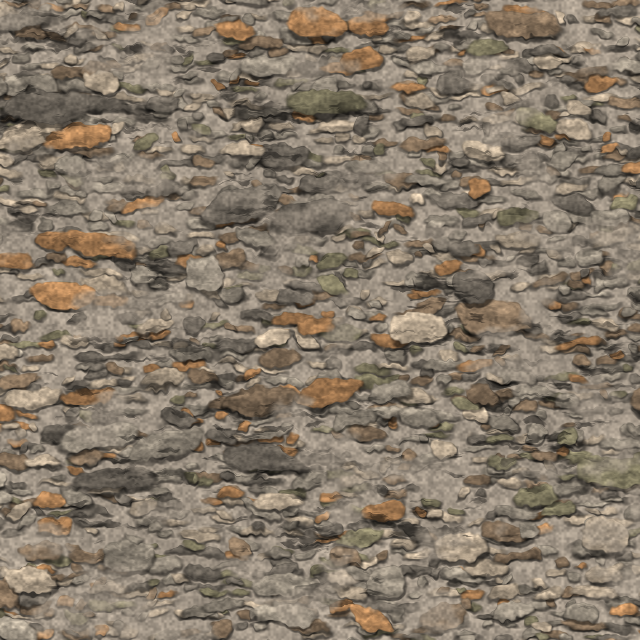
Give the GLSL for this texture, as a three.js fragment shader.

```glsl
varying vec2 vUv;

const vec3 MORTAR = vec3(0.635, 0.588, 0.530);
const vec3 SLATE  = vec3(0.430, 0.400, 0.360);
const vec3 UMBER  = vec3(0.510, 0.430, 0.345);
const vec3 GREY   = vec3(0.570, 0.532, 0.475);
const vec3 OLIVE  = vec3(0.490, 0.465, 0.365);
const vec3 BEIGE  = vec3(0.680, 0.615, 0.530);
const vec3 OCHRE  = vec3(0.640, 0.475, 0.320);

// Stone grids: cells across and up the canvas
const vec2 SLIVER_GRID = vec2(21.0, 62.0);
const vec2 PEBBLE_GRID = vec2(38.0, 58.0);
const vec2 RUBBLE_GRID = vec2(16.0, 33.0);
const vec2 BLOCK_GRID  = vec2(9.0, 17.0);

const float EDGE = 0.0013;
const float SHADOW_DEPTH = 0.50;
const float GRAIN = 0.22;
const float STRATA = 0.34;
const float ROUNDNESS = 2.7;
const float TILT = 0.30;

float hash(vec2 p) {
  return fract(sin(dot(p, vec2(127.1, 311.7))) * 43758.5453);
}

float noise(vec2 p) {
  vec2 i = floor(p);
  vec2 f = fract(p);
  f = f * f * (3.0 - 2.0 * f);
  return mix(mix(hash(i), hash(i + vec2(1.0, 0.0)), f.x),
             mix(hash(i + vec2(0.0, 1.0)), hash(i + 1.0), f.x), f.y);
}

float fbm(vec2 p) {
  float sum = 0.0;
  float amp = 0.5;
  for (int i = 0; i < 4; i++) {
    sum += amp * noise(p);
    p = p * 2.03 + 17.3;
    amp *= 0.5;
  }
  return sum / 0.9375;
}

// Approximate signed distance to a superellipse
float outline(vec2 q, vec2 radius) {
  vec2 k = pow(abs(q) / radius + 0.0001, vec2(ROUNDNESS));
  return (pow(k.x + k.y, 1.0 / ROUNDNESS) - 1.0) * radius.y;
}

vec3 stoneColor(float pick, float ochreShare) {
  vec3 c = SLATE;
  c = mix(c, UMBER, step(0.20, pick));
  c = mix(c, GREY, step(0.36, pick));
  c = mix(c, OLIVE, step(0.60, pick));
  c = mix(c, BEIGE, step(0.70, pick));
  return mix(c, OCHRE, step(1.0 - ochreShare, pick));
}

// Scatters one size of stone over the wall, each with a shadow below
vec3 layStones(vec3 wall, vec2 p, vec2 grid, float seed, float density,
               float ochreShare, float strata) {
  vec2 g = p * grid;
  for (int j = -1; j <= 1; j++) {
    float row = floor(g.y) + float(j);
    float shift = hash(vec2(row, seed));
    for (int i = -1; i <= 1; i++) {
      vec2 cell = vec2(floor(g.x + shift) + float(i), row);
      vec2 id = cell + seed * 13.7;
      if (hash(id) > density) continue;

      vec2 jitter = vec2(hash(id + 3.1), hash(id + 5.7)) - 0.5;
      vec2 center = (cell + 0.5 + 0.7 * jitter - vec2(shift, 0.0)) / grid;
      vec2 radius = mix(vec2(0.24, 0.22), vec2(0.58, 0.48),
                        vec2(hash(id + 7.3), hash(id + 9.9))) / grid;
      vec2 q = p - center;
      q.y += q.x * TILT * (hash(id + 11.3) - 0.5);
      q.x += q.y * 1.6 * (hash(id + 15.1) - 0.5);

      float d = outline(q, radius);
      float drop = 0.0015 + 0.22 * radius.y;
      float below = outline(q + vec2(-0.3 * drop, drop), radius);
      wall *= 1.0 - SHADOW_DEPTH * smoothstep(0.0025, -0.0015, below);

      vec3 c = stoneColor(hash(id + 19.7), ochreShare);
      c *= 0.90 + 0.20 * hash(id + 23.9);
      c *= 1.0 + STRATA * (strata - 0.5) * 2.0;
      c *= 1.0 + 0.09 * clamp(q.y / radius.y, -1.0, 1.0);
      c *= 1.0 - 0.16 * smoothstep(-0.0025, 0.0, d);
      wall = mix(wall, c, smoothstep(EDGE, -EDGE, d));
    }
  }
  return wall;
}

void main() {
  vec2 uv = vUv;
  // Ragged outlines from two scales of warp
  vec2 coarse = vec2(noise(uv * 42.0), noise(uv * 42.0 + 31.0)) - 0.5;
  vec2 fine = vec2(noise(uv * 135.0), noise(uv * 135.0 + 57.0)) - 0.5;
  vec2 p = uv + 0.010 * coarse + 0.005 * fine;

  float strata = fbm(p * vec2(34.0, 120.0) + 8.0);
  float grain = 0.6 * noise(uv * 240.0) + 0.4 * noise(uv * 115.0 + 9.0);

  // Mortar with soft lumps
  vec3 wall = MORTAR * (0.90 + 0.20 * fbm(uv * 28.0));

  // Stones from thin slivers up to large blocks
  wall = layStones(wall, p, SLIVER_GRID, 1.0, 0.62, 0.03, strata);
  wall = layStones(wall, p, PEBBLE_GRID, 2.0, 0.30, 0.12, strata);
  wall = layStones(wall, p, RUBBLE_GRID, 3.0, 0.48, 0.10, strata);
  wall = layStones(wall, p, BLOCK_GRID, 4.0, 0.28, 0.26, strata);

  // Flat dark crevices gathered in patches
  float patches = smoothstep(0.42, 0.62, fbm(uv * 9.0 + 4.0));
  float crevice = smoothstep(0.60, 0.72, fbm(p * vec2(24.0, 85.0) + 40.0));
  wall *= 1.0 - 0.42 * patches * crevice;

  // Mortar dust, sandy grain and broad weathering
  float dust = smoothstep(0.54, 0.70, fbm(uv * vec2(13.0, 19.0) + 70.0));
  wall = mix(wall, MORTAR, 0.65 * dust);
  wall *= 1.0 + GRAIN * (grain - 0.5) * 2.0;
  wall *= 0.95 + 0.12 * fbm(uv * 4.0 + 2.0);
  gl_FragColor = vec4(clamp(wall, 0.0, 1.0), 1.0);
}
```
